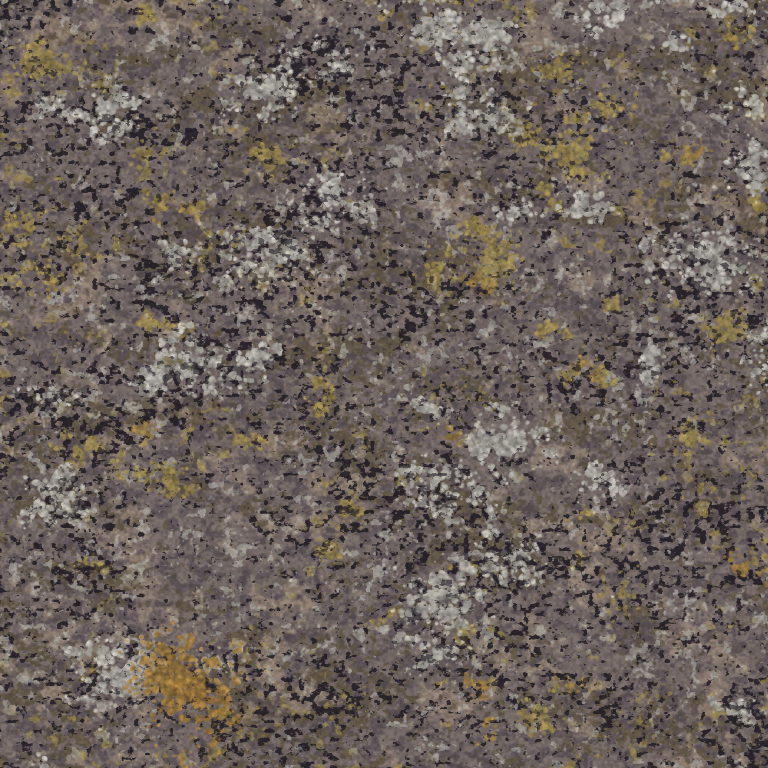
Give the GLSL for this texture, as a three.js fragment shader.

```glsl
varying vec2 vUv;

const vec3 MAUVE = vec3(0.450, 0.405, 0.395);
const vec3 SLATE = vec3(0.340, 0.302, 0.325);
const vec3 BROWN = vec3(0.365, 0.320, 0.255);
const vec3 TAN = vec3(0.590, 0.520, 0.455);
const vec3 SOOT = vec3(0.140, 0.122, 0.150);
const vec3 PALE_LICHEN = vec3(0.650, 0.640, 0.615);
const vec3 YELLOW_LICHEN = vec3(0.580, 0.510, 0.285);
const vec3 ORANGE_LICHEN = vec3(0.600, 0.450, 0.205);

const float PALE_GRID = 10.0;
const float PALE_DENSITY = 0.36;
const float YELLOW_GRID = 13.0;
const float YELLOW_DENSITY = 0.34;
const float LOBE_GRID = 100.0;
const float GRAIN_GRID = 270.0;
const float GRAIN_CONTRAST = 0.26;
const float WARP = 0.045;
const vec2 ORANGE_CENTRE = vec2(0.25, 0.11);
const float ORANGE_RADIUS = 0.056;

float hash(vec2 p) {
  vec3 q = fract(p.xyx * 0.1031);
  q += dot(q, q.yzx + 33.33);
  return fract((q.x + q.y) * q.z);
}

vec2 hash2(vec2 p) {
  return vec2(hash(p), hash(p + 57.3));
}

float noise(vec2 p) {
  vec2 i = floor(p);
  vec2 f = fract(p);
  f = f * f * (3.0 - 2.0 * f);
  float low = mix(hash(i), hash(i + vec2(1.0, 0.0)), f.x);
  float high = mix(hash(i + vec2(0.0, 1.0)), hash(i + 1.0), f.x);
  return mix(low, high, f.y);
}

float fbm(vec2 p) {
  float sum = 0.0;
  float weight = 0.571;
  for (int i = 0; i < 3; i++) {
    sum += weight * noise(p);
    p = p * 2.03 + 17.7;
    weight *= 0.5;
  }
  return sum;
}

// Height of scattered oval colonies: 1 at a centre, 0 at its rim
float colonies(vec2 p, float grid, float density, float crowding, float seed) {
  vec2 home = floor(p * grid);
  float height = -1.0;
  for (int y = -1; y <= 1; y++) {
    for (int x = -1; x <= 1; x++) {
      vec2 cell = home + vec2(float(x), float(y));
      vec2 rnd = hash2(cell + seed);
      float upperRight = smoothstep(0.7, 1.5, (cell.x + cell.y) / grid);
      float chance = density * mix(1.0, mix(0.65, 1.8, upperRight), crowding);
      float size = hash(cell + seed + 9.1);
      float radius = mix(0.2, 0.52, size * size);
      vec2 offset = (p * grid - cell - 0.15 - 0.7 * rnd) * vec2(0.8, 1.15);
      float present = step(hash(cell + seed + 23.7), chance);
      height = max(height, mix(-1.0, 1.0 - length(offset) / radius, present));
    }
  }
  return height;
}

// Nearest lobe: x is the distance to its centre, y its random tone
vec2 lobes(vec2 p) {
  vec2 home = floor(p);
  vec2 nearest = vec2(2.0, 0.0);
  for (int y = -1; y <= 1; y++) {
    for (int x = -1; x <= 1; x++) {
      vec2 cell = home + vec2(float(x), float(y));
      float d = length(p - cell - hash2(cell + 71.0));
      if (d < nearest.x) nearest = vec2(d, hash(cell + 5.5));
    }
  }
  return nearest;
}

float lichenCover(float height, vec2 lobe, float ragged) {
  float edge = 0.8 * height + 1.8 * ragged + 0.4 * (lobe.y - 0.5) - 1.1 * lobe.x + 0.24;
  return smoothstep(-0.18, 0.22, edge);
}

void main() {
  vec2 p = vUv;
  vec2 warped = p + WARP * (vec2(fbm(p * 24.0), fbm(p * 24.0 + 41.0)) - 0.5);
  float fine = fbm(p * vec2(115.0, 140.0) + 13.0) - 0.5;
  float ragged = fbm(p * vec2(58.0, 66.0) + 88.0) - 0.5;
  float grain = noise(p * GRAIN_GRID) - 0.5;

  // Lichen heights
  float pale = colonies(warped, PALE_GRID, PALE_DENSITY, 1.0, 3.0);
  float yellow = colonies(warped, YELLOW_GRID, YELLOW_DENSITY, 0.0, 140.0);
  float orange = 1.0 - length(warped - ORANGE_CENTRE) / ORANGE_RADIUS;

  // Mottled stone
  float brownPatch = fbm(p * vec2(12.0, 24.0) + 4.0) + 1.1 * fine;
  float slatePatch = fbm(p * vec2(88.0, 112.0) + 31.0);
  float tanPatch = fbm(p * vec2(17.0, 22.0) + 63.0) + 0.8 * ragged - 0.4 * fine;
  vec3 color = mix(MAUVE, BROWN, 0.85 * smoothstep(0.54, 0.72, brownPatch));
  color = mix(color, SLATE, 0.8 * smoothstep(0.50, 0.68, slatePatch));
  color = mix(color, TAN, 0.65 * smoothstep(0.60, 0.82, tanPatch));

  // Dark pits, denser around the lichen
  float halo = smoothstep(-0.6, 0.1, max(pale, yellow));
  float pits = fbm(p * vec2(130.0, 165.0) + 7.0);
  pits += 0.35 * (fbm(p * vec2(8.0, 12.0) + 52.0) - 0.5) + 0.04 * halo;
  float pitCover = smoothstep(0.60, 0.74, pits);
  color = mix(color, SOOT, 0.92 * pitCover);

  // Loose pale and ochre flecks
  float flecks = fbm(p * 125.0 + 120.0) + 0.7 * ragged;
  float ochre = smoothstep(0.52, 0.64, fbm(p * 16.0 + 205.0));
  vec3 fleckColor = mix(PALE_LICHEN, YELLOW_LICHEN, ochre);
  color = mix(color, fleckColor, 0.7 * smoothstep(0.64, 0.80, flecks));

  // Lobed lichen crusts, pierced by the pits
  vec2 lobe = lobes(p * LOBE_GRID);
  float relief = 1.06 - 0.24 * lobe.x + 0.12 * (lobe.y - 0.5) + 0.55 * fine;
  float pierced = 1.0 - 0.65 * pitCover;
  vec3 gold = mix(YELLOW_LICHEN, ORANGE_LICHEN, 0.7 * smoothstep(0.58, 0.78, fbm(p * 13.0)));
  float goldCover = lichenCover(yellow - 0.12, lobe, ragged);
  float orangeCover = lichenCover(orange + 0.1, lobe, ragged);
  color = mix(color, gold * relief, 0.8 * pierced * goldCover);
  color = mix(color, PALE_LICHEN * relief, 0.95 * pierced * lichenCover(pale, lobe, ragged));
  color = mix(color, ORANGE_LICHEN * relief, 0.85 * pierced * orangeCover);

  color *= 1.0 + GRAIN_CONTRAST * grain;
  gl_FragColor = vec4(color, 1.0);
}
```
